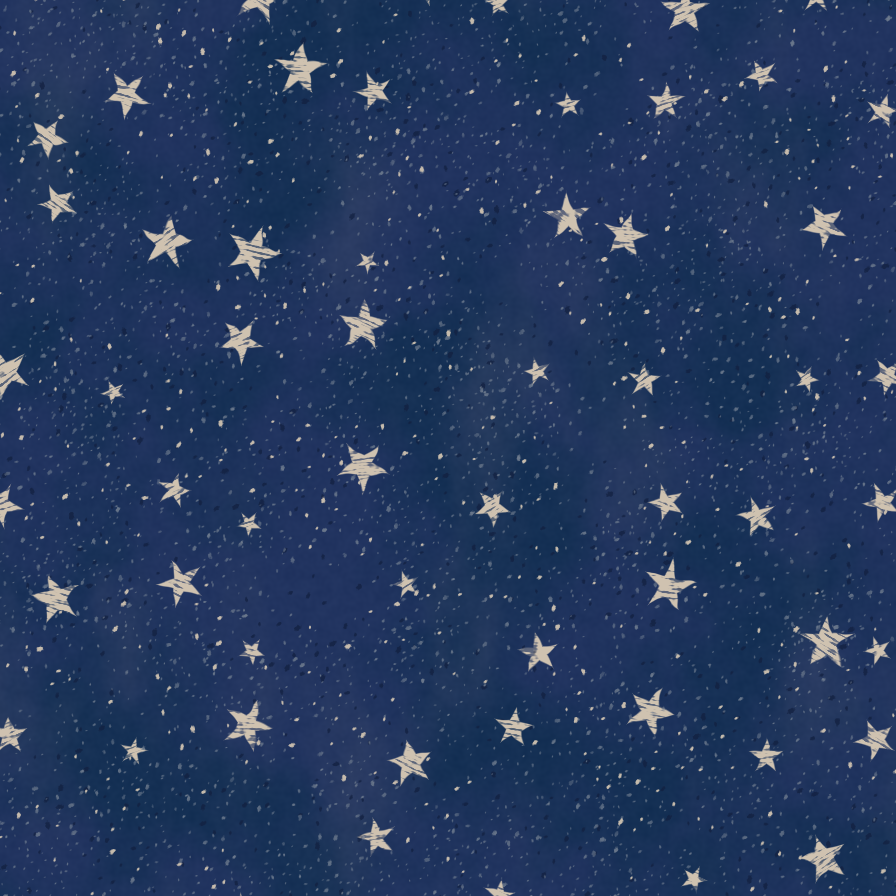
Write a three.js fragment shader that draws this pattern.

```glsl
// Night-sky cloth: scratched cream stars and clustered paint flecks on mottled navy.
// Stars sit in a jittered grid; flecks come from turned hash grids whose
// density follows gradient noise, which also clouds the ground.

#define STAR_CELLS 7.0
#define STAR_MIN 0.0115
#define STAR_MAX 0.0315
#define STAR_WAIST 0.41
#define SCRATCH_FREQ 330.0
#define SOFT 0.0011
#define NAVY vec3(0.130, 0.202, 0.375)
#define TEAL vec3(0.078, 0.186, 0.328)
#define HAZE vec3(0.205, 0.265, 0.400)
#define INK vec3(0.070, 0.125, 0.250)
#define SLATE vec3(0.440, 0.490, 0.560)
#define CREAM vec3(0.810, 0.760, 0.690)

varying vec2 vUv;

const float TAU = 6.2831853;

vec2 hash2(vec2 p) {
  vec3 q = fract(p.xyx * vec3(0.1031, 0.1030, 0.0973));
  q += dot(q, q.yzx + 33.33);
  return fract((q.xx + q.yz) * q.zy);
}

vec2 turn(vec2 p, float angle) {
  float c = cos(angle), s = sin(angle);
  return vec2(c * p.x - s * p.y, s * p.x + c * p.y);
}

float corner(vec2 cell, vec2 offset) {
  float angle = TAU * hash2(cell).x;
  return dot(vec2(cos(angle), sin(angle)), offset);
}

// Gradient noise, roughly -0.7 to 0.7
float noise(vec2 p) {
  vec2 i = floor(p), f = fract(p);
  vec2 u = f * f * f * (f * (f * 6.0 - 15.0) + 10.0);
  vec2 e = vec2(1.0, 0.0);
  return mix(mix(corner(i, f), corner(i + e, f - e), u.x),
             mix(corner(i + e.yx, f - e.yx), corner(i + 1.0, f - 1.0), u.x), u.y);
}

float fbm(vec2 p) {
  float sum = 0.0, amp = 0.6;
  for (int i = 0; i < 4; i++) {
    sum += amp * noise(p);
    p = turn(p, 0.7) * 2.1 + 13.0;
    amp *= 0.5;
  }
  return sum;
}

float cover(float d) {
  return 1.0 - smoothstep(-SOFT, SOFT, d);
}

// Distance to the edge of a five-pointed star
float starDistance(vec2 p, float radius) {
  float sector = TAU / 5.0;
  float a = abs(mod(atan(p.y, p.x) + 0.5 * sector, sector) - 0.5 * sector);
  vec2 q = length(p) * vec2(cos(a), sin(a));
  vec2 edge = STAR_WAIST * vec2(cos(0.5 * sector), sin(0.5 * sector)) - vec2(1.0, 0.0);
  return dot(q - vec2(radius, 0.0), normalize(vec2(edge.y, -edge.x)));
}

// Coverage of all stars, worn through by fine slanted scratches
float stars(vec2 p) {
  vec2 home = floor(p * STAR_CELLS + 0.35);
  float ink = 0.0;
  for (int y = -1; y <= 1; y++) {
    for (int x = -1; x <= 1; x++) {
      vec2 id = home + vec2(float(x), float(y));
      vec2 place = hash2(id + 5.0), look = hash2(id + 71.0);
      vec2 d = p - (id + mix(vec2(0.18), vec2(0.82), place) - 0.35) / STAR_CELLS;
      float radius = mix(STAR_MIN, STAR_MAX, look.x);
      vec2 wobble = vec2(noise(p * 55.0), noise(p * 55.0 + 31.0)) * radius * 0.14;
      float shape = cover(starDistance(turn(d + wobble, look.y * TAU), radius));
      vec2 grain = turn(d, mix(-0.65, 0.65, hash2(id + 19.0).x));
      float scratch = noise(grain * vec2(45.0, SCRATCH_FREQ) + id * 23.0);
      scratch += 0.35 * noise(p * 190.0);
      ink = max(ink, shape * mix(0.35, 1.0, smoothstep(-0.38, -0.02, scratch)));
    }
  }
  return ink;
}

// One layer of ragged flecks gathered into loose clusters
float flecks(vec2 p, float count, float fill, float radius, float seed) {
  vec2 g = turn(p, seed) * count;
  vec2 cell = floor(g), id = cell + seed * 100.0;
  vec2 place = hash2(id), look = hash2(id + 41.0);
  float cluster = clamp(1.0 + 2.4 * noise(cell / count * 9.0 + seed * 50.0), 0.1, 2.4);
  float present = step(hash2(id + 93.0).x, fill * cluster);
  vec2 d = turn((fract(g) - mix(vec2(0.2), vec2(0.8), place)) / count, -seed);
  d = turn(d, -1.0 + 1.6 * (look.y - 0.5)) * vec2(0.82, 1.3);
  float size = radius * mix(0.45, 1.0, look.x * look.x);
  return present * cover(length(d) + 0.5 * size * noise(p * 420.0) - size);
}

void main() {
  vec2 p = vUv;

  // Mottled ground with soft upright bands of haze
  float cloud = fbm(p * 4.5 + 3.0);
  float veil = fbm(p * vec2(6.5, 2.6) + 47.0);
  vec3 color = mix(TEAL, NAVY, smoothstep(-0.3, 0.22, cloud));
  color = mix(color, HAZE, 0.65 * smoothstep(-0.02, 0.5, veil));
  color += 0.012 * noise(p * 170.0) + 0.012 * noise(p * 60.0);

  // Dark, grey and cream flecks
  color = mix(color, INK, 0.75 * flecks(p, 46.0, 0.36, 0.0036, 0.31));
  float fade = 0.68 + 0.5 * noise(p * 75.0);
  color = mix(color, SLATE, fade * flecks(p, 60.0, 0.46, 0.0028, 0.83));
  color = mix(color, SLATE, fade * flecks(p, 105.0, 0.30, 0.0015, 1.27));
  color = mix(color, CREAM, 0.95 * flecks(p, 42.0, 0.24, 0.0031, 0.57));

  color = mix(color, CREAM, stars(p));
  gl_FragColor = vec4(color, 1.0);
}
```
